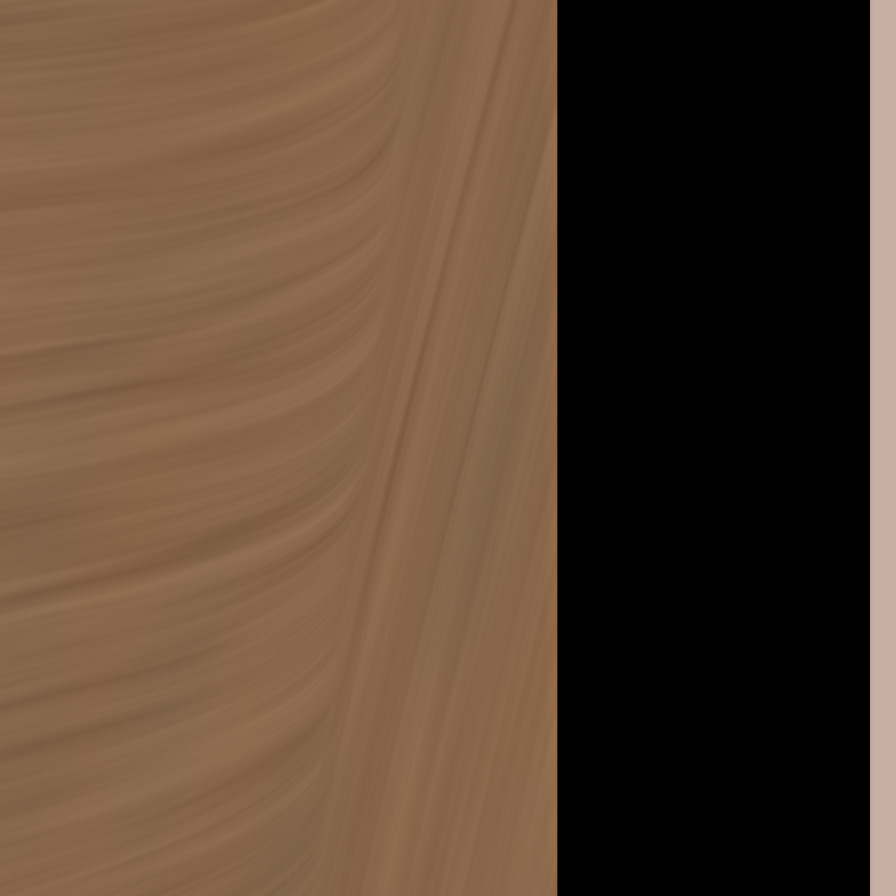
Give the GLSL for this texture, as a WebGL 2 fragment shader.

```glsl
#version 300 es
precision highp float;
// Brown wood grain sweeping into a steep seam, beside a black panel and a pale strip.

uniform vec2 u_resolution;
out vec4 fragColor;

vec2 randomGradient(vec2 cell) {
    vec2 q = fract(cell * vec2(0.1031, 0.1137) + 0.37);
    q += dot(q, q.yx + 33.33);
    float angle = 6.2832 * fract((q.x + q.y) * q.x * 17.3);
    return vec2(cos(angle), sin(angle));
}

float gradientNoise(vec2 p) {
    vec2 i = floor(p), f = p - i;
    vec2 w = f * f * f * (f * (f * 6.0 - 15.0) + 10.0);
    vec2 e = vec2(1.0, 0.0);
    float low = mix(dot(randomGradient(i), f), dot(randomGradient(i + e), f - e), w.x);
    float high = mix(dot(randomGradient(i + e.yx), f - e.yx),
                     dot(randomGradient(i + 1.0), f - 1.0), w.x);
    return 1.4 * mix(low, high, w.y);
}

// Long fibres: x runs along the grain, y across it.
float fibres(vec2 p) {
    float sum = 0.0, weight = 0.42;
    vec2 scale = vec2(2.2, 17.0);
    for (int octave = 0; octave < 4; octave++) {
        sum += weight * gradientNoise(p * scale + float(octave) * 19.7);
        scale *= vec2(1.35, 2.1);
        weight *= 0.78;
    }
    return sum;
}

float streak(float across, float center, float width) {
    float t = (across - center) / width;
    return exp(-t * t);
}

// Shallow grain that bends upward as it nears the seam.
float sweptGrain(vec2 p, float seamDistance) {
    float lift = 0.24 * (1.0 - p.y) * (1.0 - p.y) - 0.02;
    float across = p.y - lift * p.x + 0.05 * log(max(seamDistance, 0.004));
    across += 0.006 * gradientNoise(p * vec2(4.0, 9.0));
    float grain = fibres(vec2(p.x, across));
    float fade = 1.0 - smoothstep(0.1, 0.34, p.x);
    grain -= 0.55 * streak(across, 0.16, 0.008) * (1.0 - smoothstep(0.2, 0.33, p.x));
    grain -= fade * (0.5 * streak(across, 0.284, 0.006) + 0.4 * streak(across, 0.5, 0.005)
                   + 0.4 * streak(across, 0.04, 0.006));
    grain += 0.4 * streak(across, 0.565, 0.006) + 0.3 * streak(across, 0.26, 0.008)
           + 0.3 * streak(across, 0.89, 0.005);
    return grain;
}

// Straight, steep grain to the right of the seam.
float steepGrain(vec2 p) {
    float across = p.x - 0.25 * p.y + 0.02 * p.y * (1.0 - p.y);
    float grain = 0.75 * fibres(vec2(p.y * 0.55 + 7.0, across * 1.5));
    float upper = smoothstep(0.2, 0.5, p.y);
    grain -= 0.6 * upper * streak(across, 0.325, 0.0045);
    grain -= 0.5 * upper * streak(across, 0.399, 0.004);
    grain += 0.25 * streak(across, 0.345, 0.008);
    return grain;
}

vec3 woodColor(vec2 p) {
    float seam = 0.378 + 0.095 * p.y + 0.006 * sin(6.2832 * p.y + 3.4);
    float seamDistance = seam - p.x;
    float swept = smoothstep(0.0, 0.045, seamDistance);
    float grain = mix(steepGrain(p), sweptGrain(p, seamDistance), swept);

    vec3 color = vec3(0.53, 0.40, 0.29) + grain * vec3(0.068, 0.064, 0.057);

    // Slow drift between reddish and olive browns
    float tint = gradientNoise(vec2(p.x * 8.0 - p.y * 1.8, p.y * 2.5) + 4.0);
    color += tint * vec3(0.018, 0.002, -0.008);

    // Warm rim along the cut side
    color += vec3(0.035, 0.012, -0.005) * smoothstep(0.606, 0.62, p.x);
    return color;
}

void main() {
    vec2 p = gl_FragCoord.xy / u_resolution;
    float pixel = 0.75 / u_resolution.x;

    vec3 color = woodColor(p);
    color = mix(color, vec3(0.0), smoothstep(-pixel, pixel, p.x - 0.622));

    // Pale strip with a slightly pink inner edge
    vec3 pale = vec3(0.78, 0.69, 0.64);
    pale += vec3(0.0, -0.025, -0.012) * (1.0 - smoothstep(0.971, 0.979, p.x));
    color = mix(color, pale, smoothstep(-pixel, pixel, p.x - 0.971));

    fragColor = vec4(color, 1.0);
}
```
